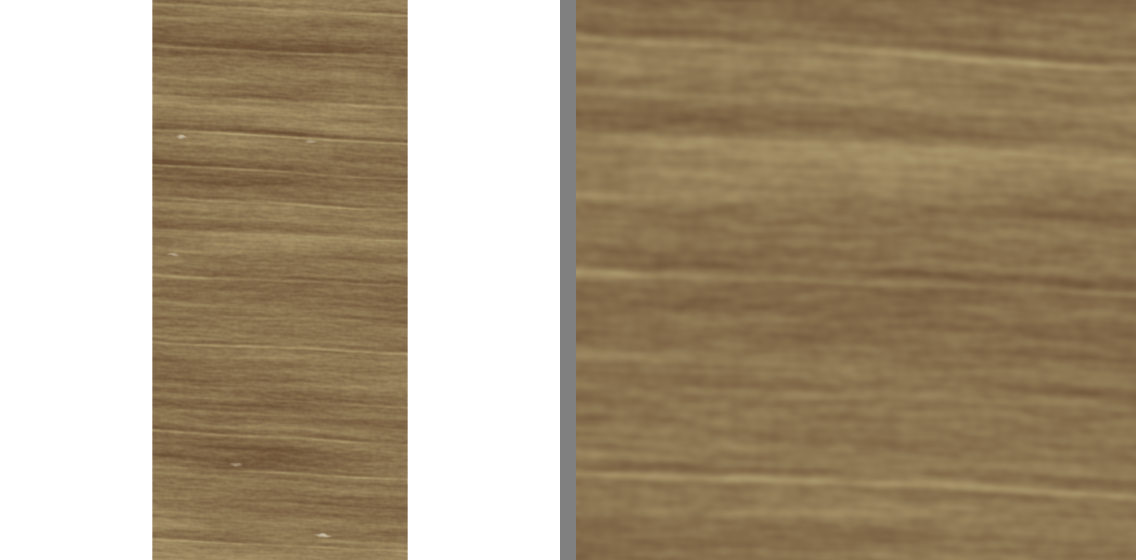
Left, the full canvas; right, a detail of the centre.
This texture is drawn by a WebGL 1 fragment shader. Its source:

```glsl
precision highp float;
uniform vec2 u_resolution;

#define PLANK_LEFT 0.272
#define PLANK_RIGHT 0.728
#define EDGE_SOFTNESS 0.0015
#define GRAIN_SLOPE 0.05
#define LINE_ROWS 15.0
#define LINE_WIDTH 0.0026
#define LINE_STRENGTH 0.85
#define FLECK_CHANCE 0.13
#define MEAN_TONE 0.43

const vec3 PAPER = vec3(1.0);
const vec3 DARK_WOOD = vec3(0.48, 0.38, 0.26);
const vec3 LIGHT_WOOD = vec3(0.63, 0.55, 0.39);
const vec3 FLECK_COLOR = vec3(0.79, 0.75, 0.66);

float hash(vec2 p) {
  vec3 q = fract(vec3(p.xyx) * 0.1031);
  q += dot(q, q.yzx + 33.33);
  return fract((q.x + q.y) * q.z);
}

float cornerSlope(vec2 cell, vec2 offset) {
  float angle = 6.2832 * hash(cell);
  return dot(vec2(cos(angle), sin(angle)), offset);
}

float gradientNoise(vec2 p) {
  vec2 i = floor(p);
  vec2 f = p - i;
  vec2 w = f * f * f * (f * (f * 6.0 - 15.0) + 10.0);
  vec2 e = vec2(1.0, 0.0);
  float low = mix(cornerSlope(i, f), cornerSlope(i + e.xy, f - e.xy), w.x);
  float high = mix(cornerSlope(i + e.yx, f - e.yx), cornerSlope(i + e.xx, f - e.xx), w.x);
  return mix(low, high, w.y);
}

// Layers of streaks, from broad bands down to short fibres
float streaks(vec2 p) {
  float tone = 0.55 * gradientNoise(p * vec2(1.1, 9.0) + 17.3);
  tone += 0.50 * gradientNoise(p * vec2(1.7, 27.0) + 41.7);
  tone += 0.50 * gradientNoise(p * vec2(3.0, 65.0) + 73.1);
  tone += 0.36 * gradientNoise(p * vec2(9.0, 130.0) + 109.9);
  tone += 0.32 * gradientNoise(p * vec2(45.0, 190.0) + 151.3);
  tone += 0.18 * gradientNoise(p * vec2(130.0, 150.0) + 211.7);
  return tone;
}

// Thin pale lines, each with a dark line just above it
float grainLines(vec2 p) {
  float row = floor(p.y * LINE_ROWS);
  float center = (row + mix(0.25, 0.75, hash(vec2(row, 5.0)))) / LINE_ROWS;
  float d = (p.y - center) / LINE_WIDTH;
  float strength = mix(0.2, 1.0, hash(vec2(row, 19.0)));
  strength *= 0.8 + 0.8 * gradientNoise(vec2(p.x * 9.0, row + 0.4));
  float pale = exp(-d * d);
  float dark = exp(-(d - 2.4) * (d - 2.4) * 0.6);
  return LINE_STRENGTH * strength * (pale - 0.5 * dark);
}

// Sparse pale flecks stretched along the grain
float flecks(vec2 p) {
  vec2 grid = vec2(8.0, 10.0);
  vec2 cell = floor(p * grid);
  vec2 jitter = vec2(hash(cell + 3.0), hash(cell + 11.0));
  vec2 center = (cell + mix(vec2(0.3), vec2(0.7), jitter)) / grid;
  vec2 radius = vec2(mix(0.008, 0.022, hash(cell + 23.0)), 0.0045);
  vec2 ragged = vec2(0.0, 0.003 * gradientNoise(p * 90.0));
  float d = length((p - center + ragged) / radius);
  float present = step(hash(cell + 37.0), FLECK_CHANCE);
  return present * (1.0 - smoothstep(0.1, 1.0, d)) * mix(0.4, 1.0, hash(cell + 53.0));
}

void main() {
  vec2 uv = gl_FragCoord.xy / u_resolution;

  // Lean the grain and let it waver slightly
  vec2 grain = uv;
  grain.y += GRAIN_SLOPE * (uv.x - 0.5);
  grain.y += 0.004 * gradientNoise(uv * vec2(5.0, 4.0) + 7.7);

  float tone = MEAN_TONE + streaks(grain) + grainLines(grain);
  vec3 wood = mix(DARK_WOOD, LIGHT_WOOD, clamp(tone, -0.35, 1.35));
  wood = mix(wood, FLECK_COLOR, flecks(grain));

  // Plank on blank paper
  float plank = smoothstep(-EDGE_SOFTNESS, EDGE_SOFTNESS, uv.x - PLANK_LEFT);
  plank *= smoothstep(-EDGE_SOFTNESS, EDGE_SOFTNESS, PLANK_RIGHT - uv.x);
  gl_FragColor = vec4(mix(PAPER, wood, plank), 1.0);
}
```
